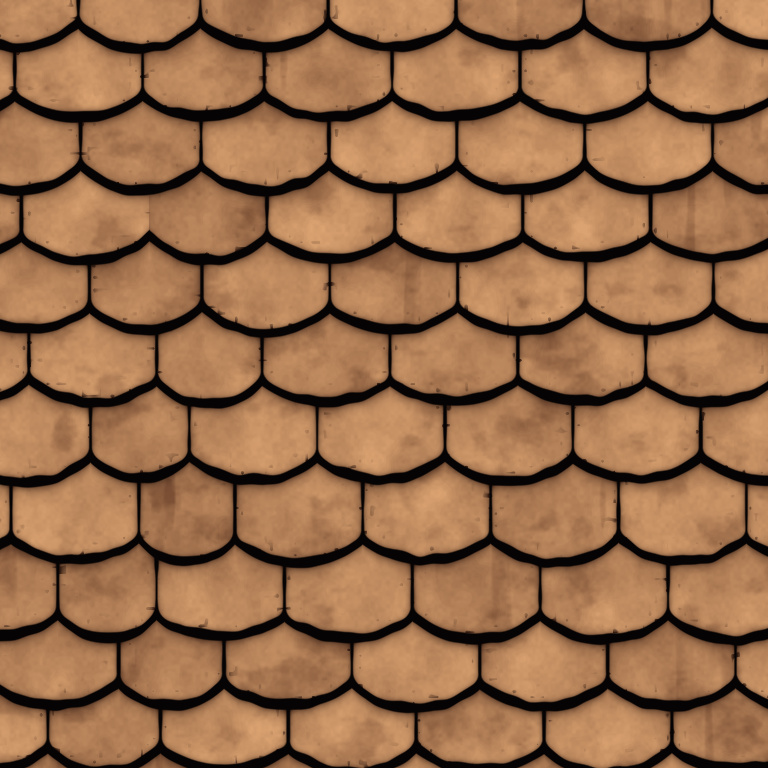
Write a WebGL 2 fragment shader that draws this texture.

```glsl
#version 300 es
precision highp float;
uniform vec2 u_resolution;
out vec4 outColor;

const float TILE_WIDTH = 0.1665;
const float ROW_PITCH = 0.0948;
const float ARC_SAG = 0.029;
const vec3 LIGHT_CLAY = vec3(0.83, 0.612, 0.423);
const vec3 DARK_CLAY = vec3(0.53, 0.352, 0.235);
const vec3 UMBER = vec3(0.20, 0.11, 0.07);
const vec3 GAP_BLACK = vec3(0.02, 0.01, 0.01);

float hash(vec2 p) {
    vec3 q = fract(p.xyx * 0.1031);
    q += dot(q, q.yzx + 33.33);
    return fract((q.x + q.y) * q.z);
}

float noise(vec2 p) {
    vec2 cell = floor(p), f = fract(p);
    f = f * f * (3.0 - 2.0 * f);
    float low = mix(hash(cell), hash(cell + vec2(1, 0)), f.x);
    float high = mix(hash(cell + vec2(0, 1)), hash(cell + 1.0), f.x);
    return mix(low, high, f.y);
}

float fbm(vec2 p) {
    float sum = 0.0, weight = 0.5;
    for (int i = 0; i < 4; i++) {
        sum += weight * noise(p);
        p = p * 2.1 + 17.3;
        weight *= 0.5;
    }
    return sum / 0.9375;
}

float smoothMin(float a, float b, float radius) {
    float h = max(radius - abs(a - b), 0.0) / radius;
    return min(a, b) - h * h * radius * 0.25;
}

// Soft-edged tonal levels
float posterize(float value, float levels) {
    float s = value * levels;
    return (floor(s) + smoothstep(0.25, 0.75, fract(s))) / levels;
}

// Bell-shaped bump around a row
float bell(float row, float center, float spread) {
    float d = (row - center) / spread;
    return exp(-d * d);
}

float narrowWidth(float row) {
    return 0.159 - 0.034 * bell(row, 7.0, 3.0);
}

// Staggered tile coordinate; tile -1 of every row is narrower
float tileCoord(float x, float row) {
    float narrow = narrowWidth(row);
    float stagger = mix(0.259, 0.344, mod(row, 2.0));
    float drift = 0.052 * smoothstep(5.0, 8.0, row);
    float d = x - stagger + drift + 0.008 * (hash(vec2(row, 5.0)) - 0.5);
    return (max(d, 0.0) + min(d + narrow, 0.0)) / TILE_WIDTH + clamp(d, -narrow, 0.0) / narrow;
}

// Scalloped lower edge of a row, measured down from the top
float rowEdge(float x, float row) {
    float u = fract(tileCoord(x, row));
    float sway = 0.0234 * bell(row, 8.0, 1.8) - 0.0104 * smoothstep(0.0, 5.0, row);
    float tilt = 0.006 * (hash(vec2(floor(tileCoord(x, row)), row + 40.0)) - 0.5);
    float wobble = 0.003 * (noise(vec2(x * 55.0, row * 7.0)) - 0.5);
    float arc = pow(abs(2.0 * u - 1.0), 2.2);
    return 0.065 + ROW_PITCH * row + sway - ARC_SAG * arc + tilt * (1.0 - arc) + wobble;
}

void main() {
    vec2 p = gl_FragCoord.xy / u_resolution;
    p.y = 1.0 - p.y;
    float soft = max(1.0 / u_resolution.y, 0.0012);

    // Uppermost row covering this point
    float row = 0.0, above = -0.03, edge = rowEdge(p.x, row);
    for (int i = 0; i < 12; i++) {
        if (p.y < edge) break;
        above = edge;
        row += 1.0;
        edge = rowEdge(p.x, row);
    }

    // Distances to the covering row, the lower gap and the side seams
    float u = tileCoord(p.x, row);
    float id = floor(u);
    float narrowTile = id == -1.0 ? 1.0 : 0.0;
    float width = mix(TILE_WIDTH, narrowWidth(row), narrowTile);
    float topGap = p.y - above;
    float band = 0.0115 * (0.8 + 0.4 * noise(vec2(p.x * 42.0, row * 9.0 + 3.0)));
    float lowerGap = edge - p.y - band;
    float seamHalf = 0.0011 + 0.0016 * noise(vec2(round(u) * 3.7, p.y * 45.0));
    float side = (0.5 - abs(fract(u) - 0.5)) * width - seamHalf;
    // One worn joint is closed up
    if (row == 3.0 && round(u) == -1.0) side += 0.008;
    float inside = smoothMin(lowerGap, side, 0.008);

    // Weathered clay with a separate tone for every tile
    vec2 q = p + vec2(id * 3.1, row * 5.7);
    float tone = hash(vec2(id + 20.0, row + 3.0));
    float blotch = posterize(fbm(q * vec2(24.0, 20.0)), 11.0);
    float stain = smoothstep(0.55, 0.78, fbm(q * vec2(17.0, 22.0) + 60.0));
    float streak = smoothstep(0.68, 0.9, noise(q * vec2(65.0, 9.0))) * step(0.75, tone);
    float wear = 0.24 + 0.75 * (blotch - 0.48) + 0.28 * (tone - 0.5) + 0.14 * narrowTile;
    wear += 0.35 * stain + 0.25 * streak + 0.16 * exp(-topGap / 0.022);
    wear += 0.12 * (noise(p * 190.0) - 0.5);
    vec3 color = mix(LIGHT_CLAY, DARK_CLAY, clamp(wear, -0.1, 1.15));

    // Contact shadows and small chips along the rims
    float shade = 0.75 * exp(-topGap / 0.006) + 0.5 * exp(-max(inside, 0.0) / 0.003);
    float chip = smoothstep(0.84, 0.94, noise(p * 130.0)) * exp(-max(inside, 0.0) / 0.009);
    color = mix(color, UMBER, clamp(shade + 0.7 * chip, 0.0, 1.0));

    // Black gaps
    float clay = smoothstep(-soft, soft, inside) * smoothstep(0.0, 2.0 * soft, topGap);
    outColor = vec4(mix(GAP_BLACK, color, clay), 1.0);
}
```
